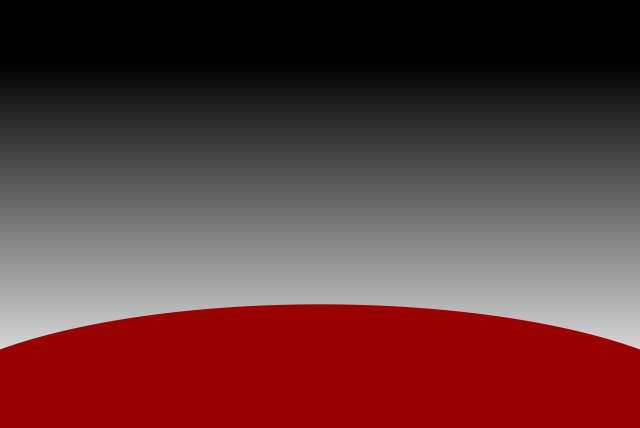
Give the GLSL for this background, as a Shadertoy shader.

```glsl
// A broad red dome rising from the bottom edge under a black-to-light-grey sky.

#define DOME_COLOR vec3(0.600, 0.004, 0.0)
#define DOME_CENTER vec2(0.5, 0.0)
#define DOME_RADII vec2(0.647, 0.289)
#define SKY_BLACK_HEIGHT 0.855
#define SKY_WHITE_HEIGHT 0.052

// Linear vertical ramp, black above SKY_BLACK_HEIGHT.
vec3 skyColor(float height) {
    float ramp = (SKY_BLACK_HEIGHT - height) / (SKY_BLACK_HEIGHT - SKY_WHITE_HEIGHT);
    return vec3(clamp(ramp, 0.0, 1.0));
}

// Coverage of the ellipse, softened over about one pixel.
float domeMask(vec2 uv) {
    vec2 q = (uv - DOME_CENTER) / DOME_RADII;
    float field = dot(q, q) - 1.0;
    vec2 pixelSlope = 2.0 * q / (DOME_RADII * iResolution.xy);
    float pixelDistance = field / max(length(pixelSlope), 1e-5);
    return clamp(0.5 - pixelDistance, 0.0, 1.0);
}

void mainImage(out vec4 fragColor, in vec2 fragCoord) {
    vec2 uv = fragCoord / iResolution.xy;
    vec3 color = mix(skyColor(uv.y), DOME_COLOR, domeMask(uv));
    fragColor = vec4(color, 1.0);
}
```
